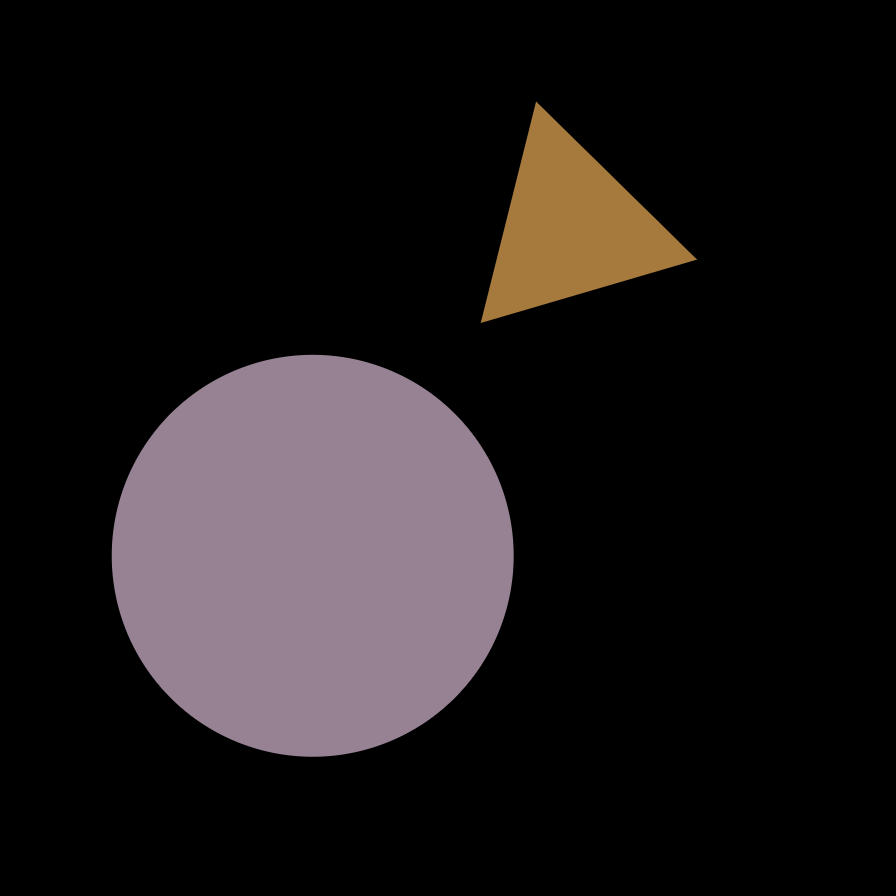
A WebGL 2 fragment shader for this background:

```glsl
#version 300 es
precision highp float;
// Draws a flat mauve disc and a tilted ochre triangle on black.

uniform vec2 u_resolution;
out vec4 fragColor;

// Signed distance to the line a-b, positive on its left side
float lineSide(vec2 p, vec2 a, vec2 b) {
    vec2 edge = normalize(b - a);
    return dot(p - a, vec2(-edge.y, edge.x));
}

// Distance to a triangle with clockwise corners, negative inside
float triangle(vec2 p, vec2 a, vec2 b, vec2 c) {
    return max(lineSide(p, a, b), max(lineSide(p, b, c), lineSide(p, c, a)));
}

// Coverage of a shape, with an edge about one pixel wide
float fill(float dist) {
    return clamp(0.5 - dist * min(u_resolution.x, u_resolution.y), 0.0, 1.0);
}

void main() {
    vec2 p = gl_FragCoord.xy / u_resolution;
    vec3 mauve = vec3(0.592, 0.51, 0.58);
    vec3 ochre = vec3(0.651, 0.478, 0.235);

    float disc = length(p - vec2(0.349, 0.3797)) - 0.2243;
    float wedge = triangle(p, vec2(0.5983, 0.8867), vec2(0.778, 0.7103), vec2(0.5365, 0.6395));

    // Layers over black
    vec3 color = mix(vec3(0.0), mauve, fill(disc));
    color = mix(color, ochre, fill(wedge));
    fragColor = vec4(color, 1.0);
}
```
